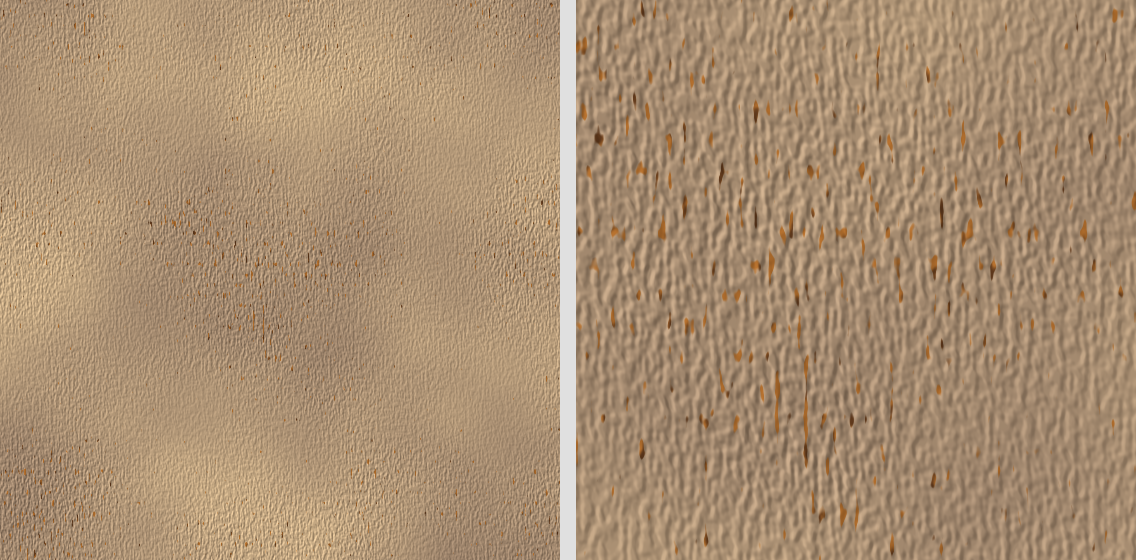
Left: the whole. Right: its middle third, enlarged.
A Shadertoy shader for this texture:

```glsl
// Rough tan plaster or bark with a fine vertical grain and sparse rusty pits.
// Stretched gradient noise gives a terraced height field, lit from the upper
// left; broad waves and noise vary the tone, the roughness and the pits.

const vec3 SHADOW_TAN = vec3(0.590, 0.493, 0.405);
const vec3 LIGHT_TAN  = vec3(0.762, 0.652, 0.506);
const vec3 RUST       = vec3(0.64, 0.38, 0.13);
const vec3 DARK_RUST  = vec3(0.33, 0.18, 0.07);

const vec2 GRAIN_FREQ  = vec2(225.0, 98.0);   // cells per canvas
const vec2 CRUMB_FREQ  = vec2(320.0, 190.0);
const vec2 STREAK_FREQ = vec2(250.0, 28.0);
const vec2 PIT_FREQ    = vec2(235.0, 54.0);
const vec2 LIGHT_STEP  = vec2(0.0011, -0.0009);
const float TERRACE = 0.46;                   // half height of the soft step
const float RELIEF = 0.20;
const float PIT_LEVEL_SMOOTH = 0.64;          // pit threshold on calm areas
const float PIT_LEVEL_ROUGH  = 0.37;          // pit threshold on rough areas
const float PIT_EDGE = 0.08;
const float TAU = 6.2831853;

// Integer hash of a lattice point, from 0 to 1
float hash(ivec2 cell, uint seed) {
    uint h = uint(cell.x) * 1597334677u ^ uint(cell.y) * 3812015801u ^ seed * 668265263u;
    h = (h ^ (h >> 15)) * 2246822519u;
    h = (h ^ (h >> 13)) * 3266489917u;
    h ^= h >> 16;
    return float(h >> 8) / 16777216.0;
}

float cornerSlope(ivec2 cell, vec2 offset, uint seed) {
    float angle = TAU * hash(cell, seed);
    return dot(vec2(cos(angle), sin(angle)), offset);
}

// Gradient noise, about -0.7 to 0.7
float gradientNoise(vec2 p, uint seed) {
    ivec2 cell = ivec2(floor(p));
    vec2 f = fract(p);
    vec2 w = f * f * f * (f * (f * 6.0 - 15.0) + 10.0);
    float a = cornerSlope(cell, f, seed);
    float b = cornerSlope(cell + ivec2(1, 0), f - vec2(1.0, 0.0), seed);
    float c = cornerSlope(cell + ivec2(0, 1), f - vec2(0.0, 1.0), seed);
    float d = cornerSlope(cell + ivec2(1, 1), f - vec2(1.0, 1.0), seed);
    return mix(mix(a, b, w.x), mix(c, d, w.x), w.y);
}

// Broad cloudy variation
float clouds(vec2 p, uint seed) {
    float sum = 0.0;
    float weight = 1.0;
    for (uint i = 0u; i < 3u; i++) {
        sum += weight * gradientNoise(p, seed + i);
        p = p * 2.0 + 7.3;
        weight *= 0.5;
    }
    return sum;
}

// Height of the surface: grains, crumbs and streaks, with crisp terrace edges
float surfaceHeight(vec2 p) {
    float height = gradientNoise(p * GRAIN_FREQ, 11u)
                 + 0.60 * gradientNoise(p * CRUMB_FREQ, 12u)
                 + 0.50 * gradientNoise(p * STREAK_FREQ, 13u);
    return smoothstep(-TERRACE, TERRACE, height);
}

void mainImage(out vec4 fragColor, in vec2 fragCoord) {
    vec2 uv = fragCoord / iResolution.y;

    // Broad tone: dark centre and corners, light middles of the sides
    float wave = cos(TAU * uv.x) * cos(TAU * uv.y);
    float tone = 0.53 - 0.29 * wave + 0.55 * clouds(uv * 3.0, 21u);
    vec3 color = mix(SHADOW_TAN, LIGHT_TAN, clamp(tone, 0.0, 1.15));

    // Rough and calm areas
    float patches = clouds(uv * 4.0, 31u);
    float rough = clamp(0.27 + 0.5 * abs(wave) + 0.7 * patches, 0.0, 1.0);

    // Relief lit from the upper left
    float slope = surfaceHeight(uv + LIGHT_STEP) - surfaceHeight(uv - LIGHT_STEP);
    float shade = RELIEF * mix(0.55, 1.55, rough) * slope;
    color *= 1.0 + shade * vec3(0.96, 1.0, 1.04);

    // Rusty pits, denser on rough and dark areas
    float pitRough = clamp(rough + 0.15 * wave, 0.0, 1.0);
    float level = mix(PIT_LEVEL_SMOOTH, PIT_LEVEL_ROUGH, pitRough);
    float depth = gradientNoise(uv * PIT_FREQ, 41u)
                + 0.20 * gradientNoise(uv * CRUMB_FREQ, 42u);
    float pit = smoothstep(level - PIT_EDGE, level + PIT_EDGE, depth);
    float darkness = smoothstep(0.0, 0.4, gradientNoise(uv * GRAIN_FREQ * 0.6, 43u) - 0.15 * slope);
    vec3 pitColor = mix(RUST, DARK_RUST, darkness) * (1.0 + 0.5 * shade);
    color = mix(color, pitColor, 0.9 * pit);

    fragColor = vec4(clamp(color, 0.0, 1.0), 1.0);
}
```
